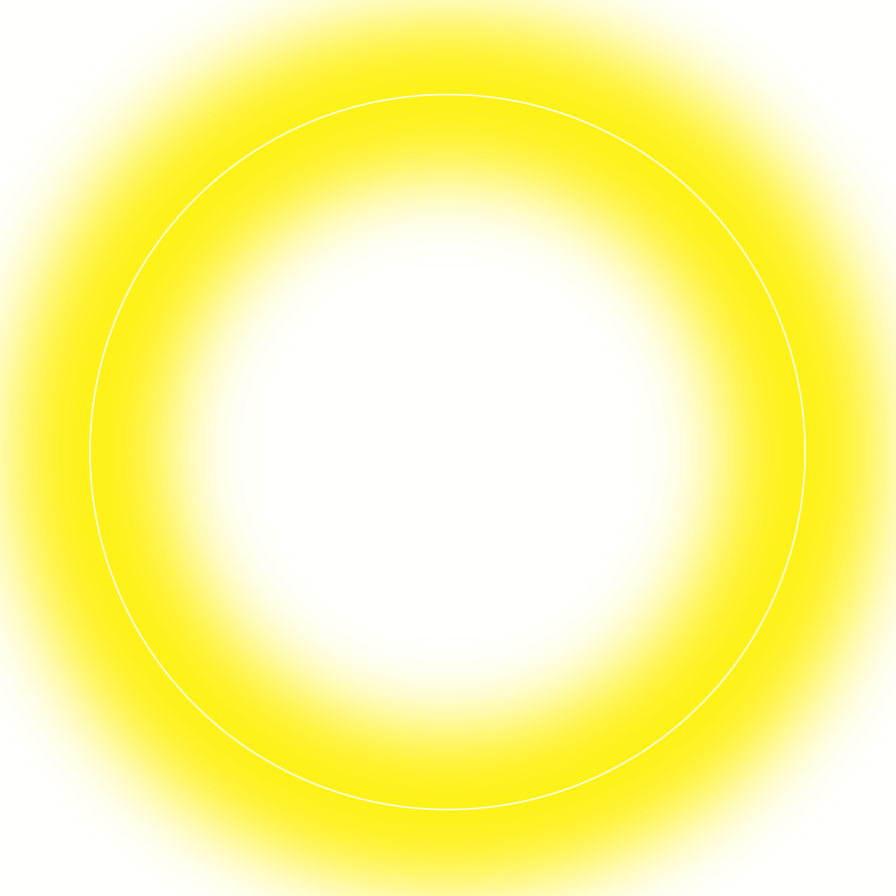
Give the GLSL for this background, as a WebGL 1 fragment shader.

```glsl
precision highp float;
// A soft yellow ring of light on white, with a fine pale circle along its middle.

uniform vec2 u_resolution;

#define CENTER vec2(0.4995, 0.4955)
#define GLOW_RADIUS 0.397
#define GLOW_HALF_WIDTH 0.087
#define GLOW_BLUR 0.043
#define LINE_RADIUS 0.399
#define LINE_WIDTH 0.0018
#define LINE_OPACITY 0.9
#define PAPER vec3(1.0, 1.0, 0.998)
#define YELLOW vec3(1.0, 0.943, 0.06)

// Smooth approximation of the normal cumulative distribution.
float gaussianStep(float z) {
  z = clamp(z, -5.0, 5.0);
  return 1.0 / (1.0 + exp(-z * (1.5976 + 0.07056 * z * z)));
}

// Coverage of a band, centred on zero, after a Gaussian blur.
float blurredBand(float d, float halfWidth, float blur) {
  return gaussianStep((d + halfWidth) / blur) - gaussianStep((d - halfWidth) / blur);
}

// Coverage of a thin antialiased stroke, centred on zero.
float stroke(float d, float width, float pixel) {
  float inner = max(abs(d) - 0.5 * pixel, -0.5 * width);
  float outer = min(abs(d) + 0.5 * pixel, 0.5 * width);
  return clamp((outer - inner) / pixel, 0.0, 1.0);
}

void main() {
  float size = min(u_resolution.x, u_resolution.y);
  vec2 p = (gl_FragCoord.xy - 0.5 * u_resolution) / size + 0.5;
  float r = length(p - CENTER);

  // Broad glow
  float glow = blurredBand(r - GLOW_RADIUS, GLOW_HALF_WIDTH, GLOW_BLUR);
  vec3 color = mix(PAPER, YELLOW, glow);

  // Fine circle
  float line = stroke(r - LINE_RADIUS, LINE_WIDTH, 1.0 / size);
  color = mix(color, PAPER, line * LINE_OPACITY);

  gl_FragColor = vec4(color, 1.0);
}
```
